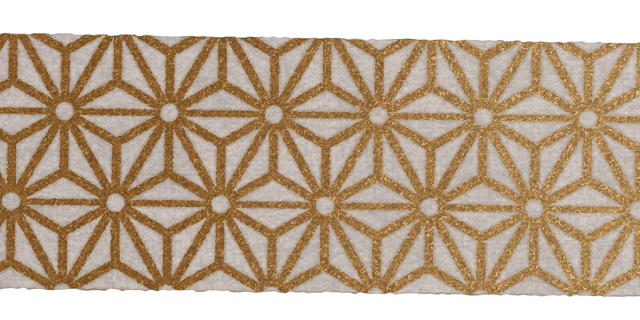
Write a Shadertoy shader that draws this pattern.

```glsl
float hash(vec2 p) {
    return fract(sin(dot(p, vec2(127.1, 311.7))) * 43758.5453);
}

float noise(vec2 p) {
    vec2 i = floor(p), f = fract(p);
    f = f * f * (3.0 - 2.0 * f);
    return mix(mix(hash(i), hash(i + vec2(1, 0)), f.x),
               mix(hash(i + vec2(0, 1)), hash(i + vec2(1, 1)), f.x), f.y);
}

// Offset from the nearest vertex of a unit triangular lattice
vec2 nearestVertex(vec2 p) {
    vec2 period = vec2(1.0, sqrt(3.0));
    vec2 a = mod(p + 0.5 * period, period) - 0.5 * period;
    vec2 b = mod(p, period) - 0.5 * period;
    return dot(a, a) < dot(b, b) ? a : b;
}

// Signed distance to the hemp-leaf lines, in lattice units
float hempLeaf(vec2 p) {
    vec2 q = nearestVertex(p);
    float r = length(q);
    float sixth = radians(60.0);
    float angle = atan(q.y, q.x);
    float sector = floor(angle / sixth + 0.5);
    float folded = abs(angle - sector * sixth);

    // Six edges to neighbours (horizontal ones thinner), six spokes to centroids
    bool horizontal = mod(sector + 6.0, 3.0) < 0.5;
    float edge = r * sin(folded) - (horizontal ? 0.031 : 0.042);
    float spoke = r * sin(0.5 * sixth - folded) - 0.042;
    float d = min(min(edge, spoke), r - 0.15);
    return max(d, 0.088 - r);
}

vec3 paperColor(vec2 uv) {
    float fibre = noise(uv * vec2(70, 130)) - 0.5;
    float grain = noise(uv * 230.0 + 17.0) - 0.5;
    float cloud = noise(uv * 9.0 + 4.0) - 0.5;
    vec3 base = mix(vec3(0.745, 0.71, 0.69), vec3(0.775, 0.74, 0.715), uv.x * 0.5);
    return base + 0.08 * fibre + 0.09 * grain + 0.04 * cloud;
}

vec3 goldColor(vec2 uv) {
    // Foil brightens to the right, where it catches more light
    float light = smoothstep(0.3, 2.0, uv.x + 0.3 * (noise(uv * 5.0) - 0.5));
    vec3 foil = mix(vec3(0.52, 0.35, 0.16), vec3(0.66, 0.51, 0.31), light);
    foil *= 0.8 + 0.4 * noise(uv * 190.0 + 31.0);

    // Slanted glitter flecks
    vec2 slant = vec2(uv.x + uv.y, uv.y - uv.x);
    float fleck = smoothstep(0.62, 0.95, noise(slant * vec2(120, 200)));
    return mix(foil, vec3(0.91, 0.79, 0.61), fleck * mix(0.4, 0.9, light));
}

void mainImage(out vec4 fragColor, in vec2 fragCoord) {
    vec2 uv = fragCoord / iResolution.y;
    float px = 1.0 / iResolution.y;

    // Slightly tilted lattice
    float tilt = -0.0145;
    vec2 p = uv - vec2(1.0156, 0.357);
    p = mat2(cos(tilt), -sin(tilt), sin(tilt), cos(tilt)) * p;
    float spacing = 0.327;
    float d = hempLeaf(p / spacing) * spacing;
    d += 0.004 * (noise(uv * 150.0) - 0.5);
    float ink = smoothstep(0.8 * px, -0.8 * px, d);

    vec3 strip = paperColor(uv);
    strip = mix(strip, strip * vec3(0.93, 0.88, 0.82), smoothstep(0.012, 0.0, d));
    strip = mix(strip, goldColor(uv), ink);

    // Rough cut edges with a broken dark rim
    float top = 0.896 - 0.0155 * uv.x - uv.y;
    float bottom = uv.y - 0.099 + 0.013 * uv.x;
    float inside = min(top, bottom) + 0.007 * (noise(uv * 55.0) - 0.5);
    float rim = smoothstep(0.005, 0.0, abs(inside)) * noise(uv * 40.0 + 8.0);
    strip *= 1.0 - 0.45 * rim;

    vec3 color = mix(vec3(1), strip, smoothstep(-px, px, inside));
    fragColor = vec4(clamp(color, 0.0, 1.0), 1.0);
}
```
